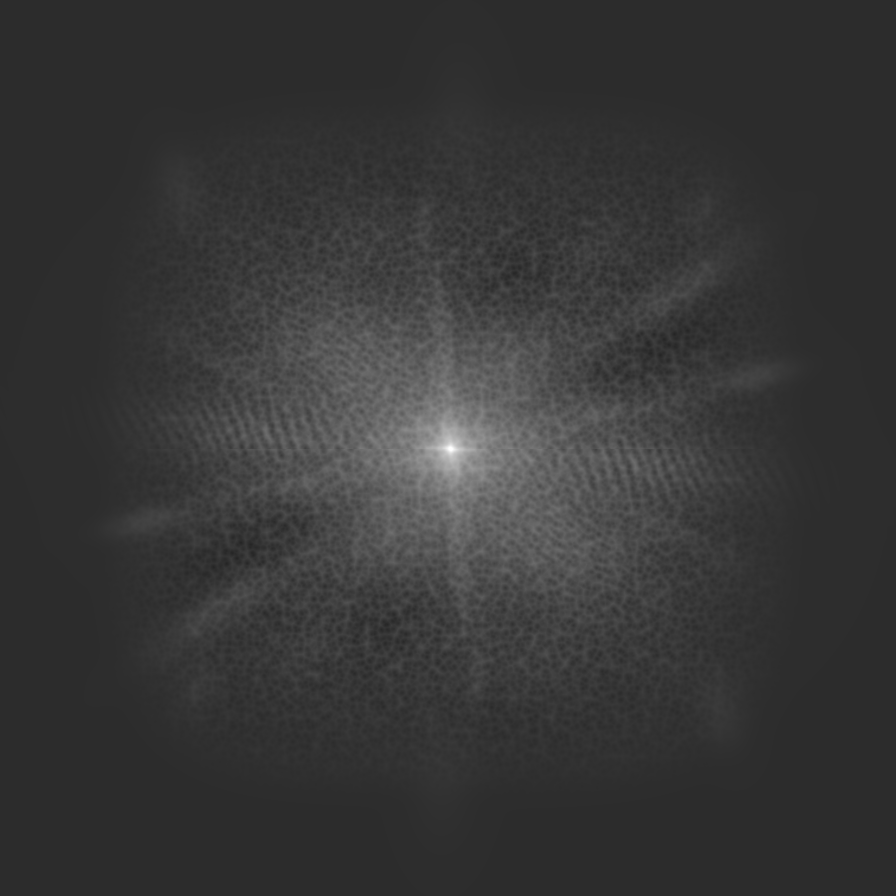
Reproduce this background procedurally as a three.js fragment shader.

```glsl
// A grey diffraction spectrum: a bright core in a soft, point-symmetric haze.
// Mirrored gaussian lobes and streaks shape the light; slanted sine fringes
// and cellular speckle give it grain, which fades out toward a flat dark border.
varying vec2 vUv;

const vec2 CORE = vec2(0.503, 0.499);
const float BORDER_GREY = 0.174;

vec2 hash2(vec2 cell) {
  vec2 h = vec2(dot(cell, vec2(127.1, 311.7)), dot(cell, vec2(269.5, 183.3)));
  return fract(sin(h) * 43758.5);
}

// Distance to the nearest scattered point, in cells
float cellular(vec2 p) {
  vec2 cell = floor(p);
  vec2 local = fract(p);
  float nearest = 2.0;
  for (int y = -1; y <= 1; y++) {
    for (int x = -1; x <= 1; x++) {
      vec2 offset = vec2(float(x), float(y));
      vec2 d = offset + hash2(cell + offset) - local;
      nearest = min(nearest, dot(d, d));
    }
  }
  return sqrt(nearest);
}

// Layered sines, even under p -> -p
float mottle(vec2 p) {
  float sum = 0.0;
  float weight = 0.5;
  vec2 q = p * 24.0;
  for (int i = 0; i < 4; i++) {
    sum += weight * cos(q.x + 1.3 * sin(q.y)) * cos(q.y * 1.2 - 0.9 * sin(q.x));
    q = mat2(0.8, 0.6, -0.6, 0.8) * q * 1.9;
    weight *= 0.65;
  }
  return sum;
}

float gauss(float d, float width) {
  return exp(-d * d / (width * width));
}

// Elliptical glow turned by an angle
float lobe(vec2 p, vec2 center, vec2 size, float angle) {
  vec2 d = p - center;
  float c = cos(angle);
  float s = sin(angle);
  d = vec2(c * d.x + s * d.y, c * d.y - s * d.x) / size;
  return exp(-dot(d, d));
}

float lobePair(vec2 p, vec2 center, vec2 size, float angle) {
  return lobe(p, center, size, angle) + lobe(-p, center, size, angle);
}

// Mirrored soft ray that tapers toward both ends
float rayPair(vec2 p, vec2 a, vec2 b, float width) {
  vec2 along = b - a;
  vec2 size = vec2(0.6 * length(along), width);
  return lobePair(p, 0.5 * (a + b), size, atan(along.y, along.x));
}

// Fine parallel bands, bent slightly by a sine
float fringes(vec2 p, vec2 normal, float spacing) {
  float bend = 0.006 * cos(p.y * 36.0) * sin(p.x * 25.0);
  return cos(6.2832 * (dot(p, normalize(normal)) + bend) / spacing);
}

void main() {
  vec2 p = vUv - CORE;
  float r = length(p);
  vec2 p4 = p * p * p * p;
  float boxRadius = pow(p4.x + p4.y, 0.25);
  float field = 1.0 - smoothstep(0.18, 0.41, boxRadius);
  float rim = 1.0 - smoothstep(0.35, 0.40, boxRadius);

  // Broad haze and core
  float light = 0.044 * field + 0.010 * rim;
  light += 0.125 * lobe(p, vec2(0.0), vec2(0.21, 0.155), -0.25);
  light += 0.20 * exp(-r / 0.055) + 0.11 * exp(-r / 0.014);
  light += 0.06 * lobe(p, vec2(0.0), vec2(0.075, 0.045), -0.1);

  // Bright lobes and the darker wedges between them
  float upperLobe = lobePair(p, vec2(-0.11, 0.105), vec2(0.11, 0.06), -0.35);
  float sideLobe = lobePair(p, vec2(-0.19, 0.018), vec2(0.13, 0.034), -0.08);
  light += 0.065 * upperLobe + 0.065 * sideLobe;
  light += 0.035 * lobePair(p, vec2(0.06, 0.10), vec2(0.05, 0.06), 0.6);
  light -= 0.034 * lobePair(p, vec2(0.20, 0.10), vec2(0.09, 0.03), 0.35);
  light -= 0.034 * lobePair(p, vec2(0.06, 0.19), vec2(0.06, 0.045), 0.0);

  // Faint outer patches
  light += 0.032 * lobePair(p, vec2(-0.30, 0.29), vec2(0.025, 0.045), 0.3);
  light += 0.032 * lobePair(p, vec2(0.16, 0.22), vec2(0.035, 0.025), 0.5);
  light += 0.028 * lobePair(p, vec2(0.28, 0.265), vec2(0.02, 0.03), -0.5);
  light += 0.024 * lobePair(p, vec2(-0.10, 0.23), vec2(0.05, 0.04), 0.0);
  light += 0.018 * lobePair(p, vec2(0.01, 0.37), vec2(0.035, 0.07), 0.0);

  // Rays, broken up by the mottle
  float patchy = mottle(p);
  float rays = 0.060 * rayPair(p, vec2(0.0), vec2(-0.016, 0.19), 0.010);
  rays += 0.045 * rayPair(p, vec2(-0.035, 0.20), vec2(-0.028, 0.29), 0.010);
  rays += 0.055 * rayPair(p, vec2(0.19, 0.135), vec2(0.31, 0.215), 0.020);
  rays += 0.060 * rayPair(p, vec2(0.30, 0.073), vec2(0.375, 0.088), 0.014);
  rays += 0.050 * rayPair(p, vec2(0.08, 0.025), vec2(0.26, 0.058), 0.018);
  rays += 0.038 * rayPair(p, vec2(-0.31, 0.125), vec2(-0.21, 0.07), 0.013);
  light += rays * (1.0 + 0.35 * patchy);

  // Fringes and grain
  vec2 folded = p.y < 0.0 ? -p : p;
  float speckle = 0.6 * cellular(folded * 140.0) + 0.6 * cellular(folded.yx * 87.0) - 0.58;
  float grain = (0.06 + 0.75 * field) * rim * (1.0 - 0.4 * gauss(r, 0.03));
  light += 0.042 * sideLobe * fringes(p, vec2(0.9, 0.4), 0.0135);
  light += 0.017 * upperLobe * fringes(p, vec2(0.5, 0.87), 0.0095);
  light += grain * (0.17 * speckle + 0.024 * patchy);

  // Small cross at the core
  light += 0.13 * lobe(p, vec2(0.0), vec2(0.024, 0.003), -0.05);
  light += 0.09 * lobe(p, vec2(0.0), vec2(0.003, 0.012), 0.05);

  gl_FragColor = vec4(vec3(clamp(BORDER_GREY + light, 0.0, 1.0)), 1.0);
}
```
